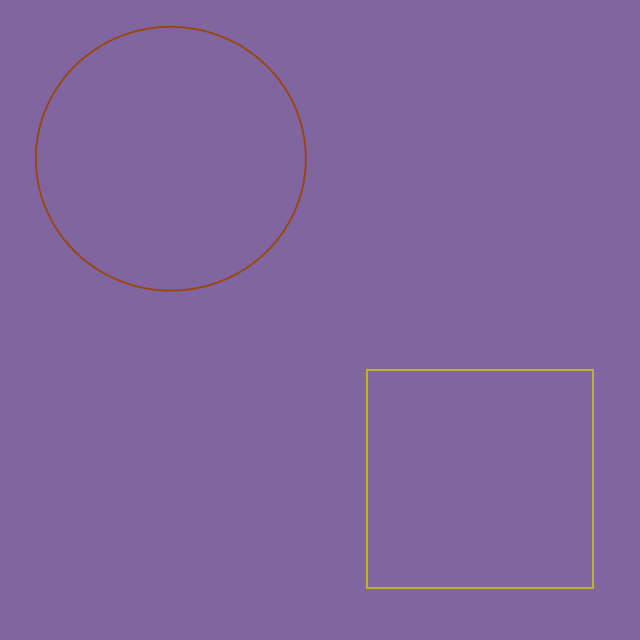
Write a three.js fragment shader that draws this background.

```glsl
// Flat violet background with two thin outlines: a rust ellipse at the
// upper left and an olive-yellow rectangle at the lower right.
// Each outline is a smooth band around the zero line of a distance function.

varying vec2 vUv;

const vec3 VIOLET = vec3(0.506, 0.396, 0.631);
const vec3 RUST = vec3(0.604, 0.271, 0.020);
const vec3 OLIVE_YELLOW = vec3(0.757, 0.753, 0.090);

const vec2 ELLIPSE_CENTER = vec2(0.2669, 0.7520);
const vec2 ELLIPSE_RADII = vec2(0.2109, 0.2061);
const vec2 BOX_CENTER = vec2(0.7500, 0.2516);
const vec2 BOX_HALF_SIZE = vec2(0.1767, 0.1703);

const float LINE_HALF_WIDTH = 0.0014;
const float EDGE_SOFTNESS = 0.0010;

// First-order distance to an ellipse, accurate near its edge
float ellipseDistance(vec2 p, vec2 radii) {
  float level = length(p / radii);
  float slope = length(p / (radii * radii));
  return level * (level - 1.0) / max(slope, 0.0001);
}

// Box distance that keeps the outer corners square
float boxDistance(vec2 p, vec2 halfSize) {
  vec2 d = abs(p) - halfSize;
  return max(d.x, d.y);
}

float outline(float d) {
  return 1.0 - smoothstep(LINE_HALF_WIDTH - EDGE_SOFTNESS,
                          LINE_HALF_WIDTH + EDGE_SOFTNESS, abs(d));
}

void main() {
  float ellipseLine = outline(ellipseDistance(vUv - ELLIPSE_CENTER, ELLIPSE_RADII));
  float boxLine = outline(boxDistance(vUv - BOX_CENTER, BOX_HALF_SIZE));

  vec3 color = mix(VIOLET, RUST, ellipseLine);
  color = mix(color, OLIVE_YELLOW, boxLine);
  gl_FragColor = vec4(color, 1.0);
}
```
